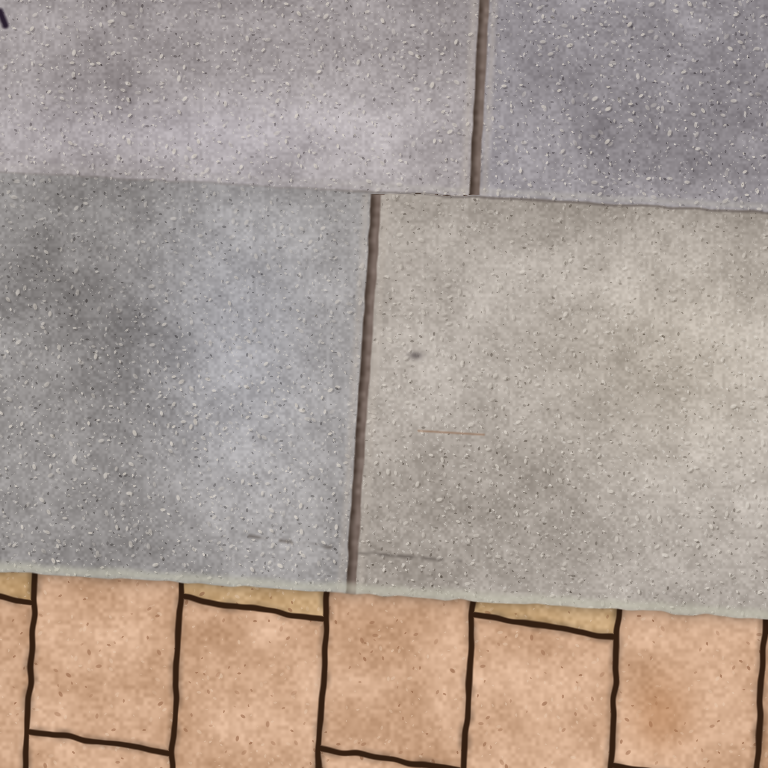
Write a three.js fragment shader that draws this texture.

```glsl
varying vec2 vUv;

float hash(vec2 p) {
  return fract(sin(dot(p, vec2(127.1, 311.7))) * 43758.5453);
}

float noise(vec2 p) {
  vec2 i = floor(p), f = fract(p);
  f = f * f * (3.0 - 2.0 * f);
  return mix(mix(hash(i), hash(i + vec2(1, 0)), f.x),
             mix(hash(i + vec2(0, 1)), hash(i + vec2(1, 1)), f.x), f.y);
}

float fbm(vec2 p) {
  float sum = 0.0, amp = 0.5;
  for (int i = 0; i < 5; i++) {
    sum += amp * noise(p);
    p = p * 2.03 + 7.1;
    amp *= 0.5;
  }
  return sum;
}

// Coverage of a band of half width w with soft edges
float band(float d, float w, float soft) {
  return 1.0 - smoothstep(w - soft, w + soft, abs(d));
}

float blob(vec2 p, vec2 centre, vec2 size) {
  vec2 d = (p - centre) / size;
  return exp(-dot(d, d));
}

float segment(vec2 p, vec2 a, vec2 b) {
  vec2 ab = b - a;
  return length(p - a - ab * clamp(dot(p - a, ab) / dot(ab, ab), 0.0, 1.0));
}

// Randomly turned oval stone chips, one candidate per cell
float chips(vec2 p, float scale, float density) {
  vec2 q = p * scale;
  float cover = 0.0;
  for (int j = -1; j <= 1; j++) {
    for (int i = -1; i <= 1; i++) {
      vec2 id = floor(q) + vec2(i, j);
      vec2 d = q - id - vec2(hash(id), hash(id + 17.3));
      float a = 6.283 * hash(id + 41.7);
      d = mat2(cos(a), sin(a), -sin(a), cos(a)) * d;
      d.y *= 1.7;
      float r = mix(0.16, 0.42, pow(hash(id + 5.1), 2.0));
      float chip = 1.0 - smoothstep(r * 0.45, r, length(d));
      cover = max(cover, chip * step(hash(id + 63.0), density) * mix(0.35, 1.0, hash(id + 9.0)));
    }
  }
  return cover;
}

vec3 slabs(vec2 p, float edge) {
  float wobble = 0.004 * (noise(p * 55.0) - 0.5);
  float seam = p.y - 0.776 + 0.053 * p.x + wobble * 0.7;
  float upper = smoothstep(-0.003, 0.003, seam);
  float jointX = mix(0.490 + 0.065 * (p.y - 0.746), 0.617 + 0.054 * (p.y - 0.743), upper);
  float side = p.x - jointX + wobble * 0.5;
  float right = smoothstep(-0.004, 0.004, side);

  // Base tint of each slab
  vec3 low = mix(vec3(0.605, 0.59, 0.585), vec3(0.66, 0.627, 0.595), right);
  vec3 top = mix(vec3(0.625, 0.597, 0.60), vec3(0.60, 0.58, 0.597), right);
  vec3 col = mix(low, top, upper);

  // Broad stains and worn light patches
  col += 0.24 * (fbm(p * 6.0 + 3.0) - 0.48);
  col += 0.13 * (fbm(p * 32.0) - 0.48);
  col += vec3(0.09, 0.09, 0.10) * upper * blob(p, vec2(0.24, 0.83), vec2(0.28, 0.045));
  col += vec3(0.05, 0.06, 0.08) * (1.0 - right) * blob(p, vec2(0.31, 0.56), vec2(0.12, 0.20));
  col += vec3(0.06, 0.055, 0.04) * blob(p, vec2(0.90, 0.53), vec2(0.20, 0.16));
  col -= 0.055 * (1.0 - upper) * exp(seam * 25.0);
  col -= 0.06 * blob(p, vec2(0.10, 0.60), vec2(0.13, 0.10));

  // Exposed aggregate
  float wear = mix(0.65, 1.0, max(upper, smoothstep(0.70, 0.45, p.y)));
  float shade = chips(p + vec2(-0.002, 0.002), 72.0, 0.65);
  col -= 0.11 * shade * wear;
  col = mix(col, vec3(0.84, 0.81, 0.77), 0.78 * wear * chips(p, 72.0, 0.65));
  col = mix(col, vec3(0.82, 0.80, 0.77), 0.55 * wear * chips(p + 4.3, 125.0, 0.6));
  col -= 0.18 * chips(p + 9.1, 110.0, 0.22);
  col += 0.10 * (noise(p * 260.0) - 0.5);

  // Rims, seam and vertical joints
  float seamShow = mix(0.18, 0.65, smoothstep(0.35, 0.68, p.x));
  col = mix(col, vec3(0.77, 0.75, 0.70), 0.5 * seamShow * band(seam - 0.008, 0.004, 0.004));
  col = mix(col, vec3(0.39, 0.35, 0.32), seamShow * band(seam, 0.0015, 0.002));
  col = mix(col, vec3(0.73, 0.69, 0.65), 0.4 * band(abs(side) - 0.013, 0.004, 0.005));
  vec3 mortar = mix(vec3(0.30, 0.25, 0.22), vec3(0.47, 0.41, 0.38), smoothstep(-0.006, 0.003, side));
  col = mix(col, mortar + 0.1 * (noise(p * 150.0) - 0.5), band(side, 0.0065, 0.0018));
  col = mix(col, vec3(0.76, 0.75, 0.68), 0.6 * band(edge - 0.006, 0.006, 0.006));

  // Scratches, rust and a dark corner mark
  float scuff = min(segment(p, vec2(0.325, 0.302), vec2(0.43, 0.287)),
                    segment(p, vec2(0.465, 0.281), vec2(0.60, 0.269)));
  col = mix(col, vec3(0.36, 0.33, 0.31), 0.65 * band(scuff, 0.002, 0.003) * smoothstep(0.2, 0.6, noise(p * 70.0)));
  float rust = segment(p, vec2(0.545, 0.439), vec2(0.63, 0.434));
  col = mix(col, vec3(0.56, 0.40, 0.29), 0.6 * band(rust, 0.001, 0.002));
  col = mix(col, vec3(0.34, 0.31, 0.31), 0.7 * blob(p, vec2(0.541, 0.537), vec2(0.009, 0.005)));
  return mix(col, vec3(0.16, 0.12, 0.18), band(segment(p, vec2(0.0, 0.985), vec2(0.007, 0.967)), 0.004, 0.003));
}

vec3 bricks(vec2 p, float edge) {
  vec2 w = p + 0.004 * (vec2(noise(p * 45.0), noise(p * 45.0 + 31.0)) - 0.5);
  float across = (w.x - 0.046 - 0.055 * (w.y - 0.24)) / 0.1905;
  float column = floor(across), local = fract(across);
  float rise = w.y - 0.034 + 0.0115 * column - 0.185 * mod(column, 2.0) + 0.03 * (local - 0.5);
  float gap = min(min(local, 1.0 - local) * 0.1905, abs(rise));
  vec2 id = vec2(column, step(0.0, rise));

  vec3 col = vec3(0.81, 0.655, 0.535) + 0.06 * (hash(id + 2.0) - 0.5);
  col = mix(col, vec3(0.79, 0.66, 0.47), 0.7 * id.y * mod(column, 2.0));
  col += vec3(0.22, 0.23, 0.24) * (fbm(p * 17.0 + id * 5.0) - 0.48);
  col += 0.10 * (noise(p * 190.0) - 0.5);
  col = mix(col, vec3(0.91, 0.80, 0.70), 0.5 * chips(p, 85.0, 0.35));
  col = mix(col, vec3(0.55, 0.37, 0.26), 0.6 * chips(p + 6.0, 70.0, 0.18));
  col = mix(col, vec3(0.68, 0.46, 0.29), 0.4 * blob(p, vec2(0.86, 0.07), vec2(0.04, 0.05)));

  // Worn brick edges, dark gaps and the shadow below the slabs
  col *= 1.0 - 0.28 * (1.0 - smoothstep(0.003, 0.013, gap)) * noise(p * 60.0 + 8.0);
  col = mix(vec3(0.20, 0.125, 0.075), col, smoothstep(0.0022, 0.0052, gap));
  return col * (1.0 - 0.25 * exp(edge * 130.0));
}

void main() {
  float edge = vUv.y - 0.256 + 0.062 * vUv.x + 0.004 * (noise(vUv * 50.0) - 0.5);
  vec3 col = mix(bricks(vUv, min(edge, 0.0)), slabs(vUv, edge), smoothstep(-0.0015, 0.0015, edge));
  gl_FragColor = vec4(clamp(col, 0.0, 1.0), 1.0);
}
```
